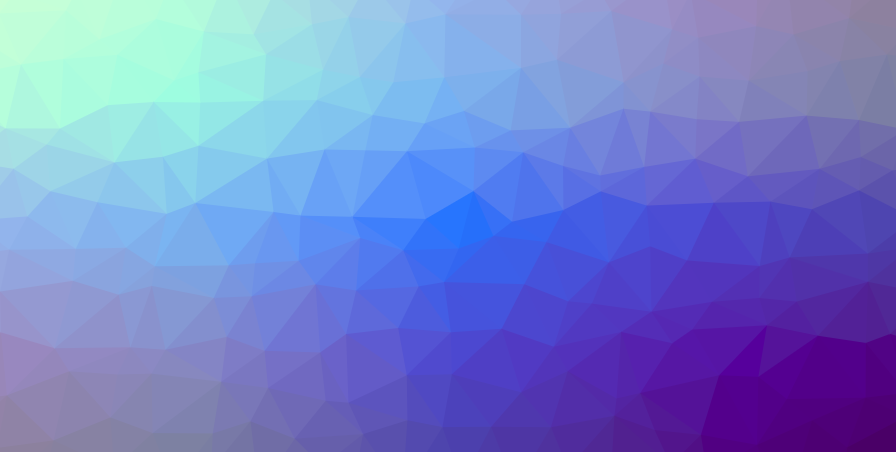
A WebGL 1 fragment shader for this background:

```glsl
precision highp float;
// Low-poly background: a jittered grid split into flat triangular facets.
// Each facet takes one colour at its centroid: the same five-stop palette is
// read across and down the canvas, and both are averaged in a perceptual space.

uniform vec2 u_resolution;

const vec2 CELL = vec2(0.109, 0.1);    // grid spacing, in canvas heights
const vec2 GRID_SHIFT = vec2(0.3, 0.45);
const float JITTER = 0.36;             // vertex offset, in cells
const float STOP_SPREAD = 0.29;        // distance of the inner stops from 0.5

const vec3 PALE_MINT = vec3(0.79, 1.0, 0.84);
const vec3 AQUA      = vec3(0.61, 0.99, 0.88);
const vec3 BLUE      = vec3(0.09, 0.45, 1.0);
const vec3 VIOLET    = vec3(0.34, 0.0, 0.64);
const vec3 PLUM      = vec3(0.29, 0.0, 0.40);

// Linear RGB to white-normalised XYZ and back (columns)
const mat3 RGB_TO_XYZ = mat3(0.4339, 0.2126, 0.0178,
                             0.3762, 0.7152, 0.1095,
                             0.1899, 0.0722, 0.8727);
const mat3 XYZ_TO_RGB = mat3(3.0801, -0.9209, 0.0529,
                             -1.5372, 1.8758, -0.2040,
                             -0.5430, 0.0452, 1.1511);

// Mixing cube roots of XYZ is equivalent to mixing in Lab
vec3 toPerceptual(vec3 rgb) {
  return pow(RGB_TO_XYZ * pow(rgb, vec3(2.2)), vec3(1.0 / 3.0));
}

vec3 fromPerceptual(vec3 f) {
  return pow(clamp(XYZ_TO_RGB * (f * f * f), 0.0, 1.0), vec3(1.0 / 2.2));
}

vec3 palette(float t) {
  float low = 0.5 - STOP_SPREAD;
  float high = 0.5 + STOP_SPREAD;
  vec3 c = mix(toPerceptual(PALE_MINT), toPerceptual(AQUA), clamp(t / low, 0.0, 1.0));
  c = mix(c, toPerceptual(BLUE), clamp((t - low) / STOP_SPREAD, 0.0, 1.0));
  c = mix(c, toPerceptual(VIOLET), clamp((t - 0.5) / STOP_SPREAD, 0.0, 1.0));
  return mix(c, toPerceptual(PLUM), clamp((t - high) / low, 0.0, 1.0));
}

vec3 gradient(vec2 p) {
  float across = p.x * u_resolution.y / u_resolution.x;
  float down = 1.0 - p.y;
  return fromPerceptual(0.5 * (palette(across) + palette(down)));
}

// Jittered mesh
vec2 hash2(vec2 id) {
  vec2 k = vec2(dot(id, vec2(127.1, 311.7)), dot(id, vec2(269.5, 183.3)));
  return fract(sin(k) * 43758.5);
}

vec2 vertex(vec2 id) {
  return (id + GRID_SHIFT + JITTER * (2.0 * hash2(id) - 1.0)) * CELL;
}

// Signed distance to the line a-b, positive on its left
float edgeDistance(vec2 p, vec2 a, vec2 b) {
  vec2 e = b - a;
  vec2 q = p - a;
  return (e.x * q.y - e.y * q.x) / max(length(e), 1e-5);
}

// Facet colour weighted by its pixel coverage, with the weight in alpha
vec4 facet(vec2 p, vec2 a, vec2 b, vec2 c) {
  float d = min(edgeDistance(p, a, b), min(edgeDistance(p, b, c), edgeDistance(p, c, a)));
  float coverage = clamp(d * u_resolution.y + 0.5, 0.0, 1.0);
  if (coverage <= 0.0) return vec4(0.0);
  return vec4(gradient((a + b + c) / 3.0), 1.0) * coverage;
}

void main() {
  vec2 p = gl_FragCoord.xy / u_resolution.y;
  vec2 home = floor(p / CELL - GRID_SHIFT);
  vec4 sum = vec4(0.0);

  for (int j = -1; j <= 1; j++) {
    for (int i = -1; i <= 1; i++) {
      vec2 id = home + vec2(float(i), float(j));
      vec2 a = vertex(id);
      vec2 b = vertex(id + vec2(1.0, 0.0));
      vec2 c = vertex(id + vec2(1.0, 1.0));
      vec2 d = vertex(id + vec2(0.0, 1.0));
      // Split each quad along its shorter diagonal
      if (distance(a, c) < distance(b, d)) {
        sum += facet(p, a, b, c) + facet(p, a, c, d);
      } else {
        sum += facet(p, a, b, d) + facet(p, b, c, d);
      }
    }
  }

  vec3 color = sum.a > 0.001 ? sum.rgb / sum.a : gradient(p);
  gl_FragColor = vec4(color, 1.0);
}
```
